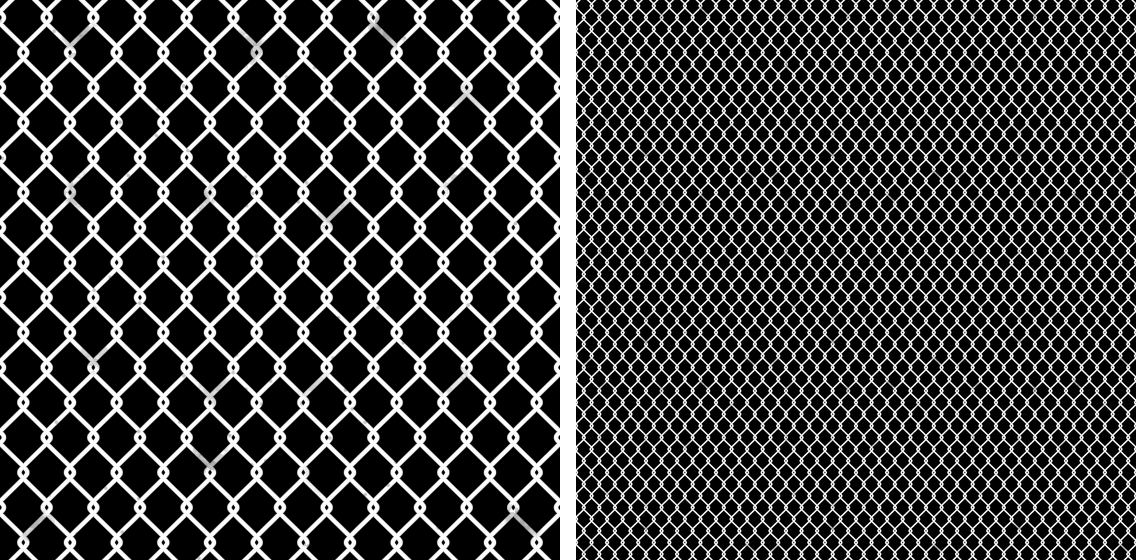
Left, the tile; right, the same tile 3 across and 3 down.
Give the GLSL for this pattern, as a Shadertoy shader.

```glsl
const float LINKS = 12.0;        // knots across
const float ROWS = 16.0;         // knot rows down, every other one shifted
const float HALF_WIDTH = 0.048;  // wire, in knot spacings
const float SLOPE = 1.04;        // sideways run of the wire per unit of height
const float BEND = 0.059;        // roundness of the hook
const vec3 GAP = vec3(0.0);
const vec3 WIRE = vec3(0.99);
const vec3 SCUFF = vec3(0.52);

vec2 hash22(vec2 p) {
    vec3 q = fract(p.xyx * vec3(0.1031, 0.1030, 0.0973));
    q += dot(q, q.yzx + 33.33);
    return fract((q.xx + q.yz) * q.zy);
}

// Wrapping cellular noise: distance to the nearest point, and its random id
vec2 cellular(vec2 uv, float count, float jitter) {
    vec2 p = uv * count;
    vec2 cell = floor(p);
    vec2 nearest = vec2(9.0, 0.0);
    for (int y = -1; y <= 1; y++) {
        for (int x = -1; x <= 1; x++) {
            vec2 c = cell + vec2(x, y);
            vec2 rnd = hash22(mod(c, count) + count);
            float d = length(c + 0.5 + (rnd - 0.5) * jitter - p);
            if (d < nearest.x) nearest = vec2(d, fract(rnd.x * 7.0 + rnd.y * 13.0));
        }
    }
    return nearest;
}

// Distance to one hooked wire that bulges to the right at the knot
float hookDistance(vec2 p, float rowHeight) {
    float halfRow = 0.5 * rowHeight;
    float reach = SLOPE * length(vec2(halfRow, BEND)) - 0.25;
    float bent = length(vec2(p.y, BEND));
    float offset = p.x - reach + SLOPE * bent;
    return abs(offset) / length(vec2(1.0, SLOPE * p.y / bent));
}

// Two mirrored hooks interlock at each knot
float fenceDistance(vec2 uv) {
    float rowHeight = LINKS / ROWS;
    float row = floor(uv.y * ROWS);
    vec2 p = vec2(fract(uv.x * LINKS + 0.5 * mod(row, 2.0)) - 0.5,
                  (fract(uv.y * ROWS) - 0.5) * rowHeight);
    vec2 mirrored = vec2(-p.x, p.y);
    return min(hookDistance(p, rowHeight), hookDistance(mirrored, rowHeight)) - HALF_WIDTH;
}

// Sparse ragged scuffs and tiny nicks, 0 = clean
float wear(vec2 uv) {
    vec2 patchCell = cellular(uv, 4.0, 0.6);
    vec2 grain = cellular(uv, 110.0, 1.0);
    vec2 nick = cellular(uv, 22.0, 1.0);
    float ragged = patchCell.x + 0.09 * (grain.y - 0.5);
    float scuff = 1.0 - smoothstep(0.07, 0.14, ragged);
    scuff *= mix(0.35, 1.0, patchCell.y) * mix(0.4, 1.0, grain.y);
    float chip = (1.0 - smoothstep(0.04, 0.10, nick.x)) * step(0.55, nick.y);
    return max(scuff, 0.45 * chip);
}

void mainImage(out vec4 fragColor, in vec2 fragCoord) {
    vec2 uv = fragCoord / iResolution.xy;
    float pixel = LINKS / iResolution.y;
    float softness = max(0.017, 0.7 * pixel);
    float coverage = 1.0 - smoothstep(-softness, softness, fenceDistance(uv));
    vec3 metal = mix(WIRE, SCUFF, wear(uv));
    fragColor = vec4(mix(GAP, metal, coverage), 1.0);
}
```
